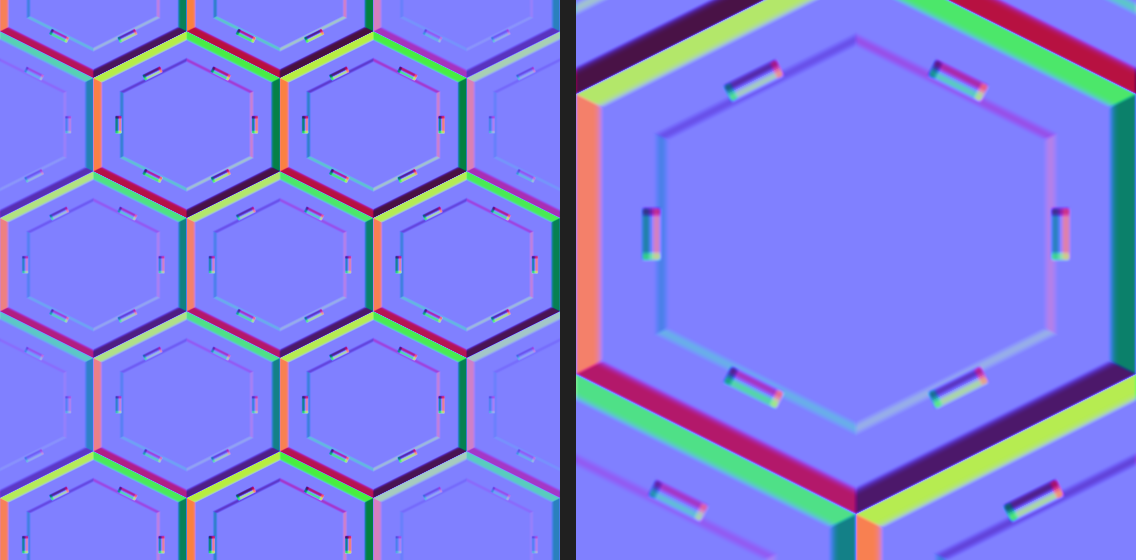
Left: the whole. Right: its middle third, enlarged.
Give the GLSL for this texture map, as a Shadertoy shader.

```glsl
// Normal map of bevelled hexagonal panels with raised inner plates and edge tabs.

// Distance in units of the hexagon's half width; the rim lies at 1.
float hexRadius(vec2 q) {
    q = abs(q);
    return max(q.x, q.y + 0.5 * q.x);
}

float band(float x, float width) {
    return 1.0 - smoothstep(0.0, width, abs(x));
}

// Relief depth of each panel, three per row from the bottom up.
float panelDepth(vec2 center) {
    float depths[12] = float[12](
        2.7, 4.0, 0.9,
        0.8, 1.6, 3.0,
        1.7, 2.2, 2.9,
        1.0, 3.5, 3.8);
    int row = (int(round(center.y / 1.5)) + 4) % 4;
    int column = (int(floor(center.x * 0.5 + 0.25)) + 3) % 3;
    return depths[row * 3 + column];
}

// Outward slope of the small raised tab in the middle of each side.
vec2 tabSlope(vec2 q) {
    vec2 r = abs(q);
    bool upright = 0.5 * r.x > r.y;
    vec2 across = upright ? vec2(1.0, 0.0) : vec2(0.447, 0.894);
    vec2 along = vec2(-across.y, across.x);
    vec2 offset = r - (upright ? vec2(0.73, 0.0) : vec2(0.365, 0.5475));
    vec2 local = vec2(dot(offset, across), dot(offset, along));
    vec2 edge = abs(local) - vec2(0.02, upright ? 0.08 : 0.092);
    vec2 inside = 1.0 - smoothstep(0.0, 0.02, edge);
    vec2 rim = sign(local) * inside.yx * vec2(band(edge.x, 0.024), band(edge.y, 0.024));
    return sign(q) * (across * rim.x + along * rim.y);
}

void mainImage(out vec4 fragColor, in vec2 fragCoord) {
    // Three panels across and four staggered rows down.
    vec2 p = fragCoord / iResolution.xy * 6.0 - vec2(0.0, 0.164);
    vec2 pitch = vec2(2.0, 3.0);
    vec2 evenRow = mod(p, pitch) - vec2(1.0, 0.0);
    evenRow.y -= 3.0 * step(1.5, evenRow.y);
    vec2 oddRow = mod(p + vec2(1.0, 0.0), pitch) - vec2(1.0, 1.5);
    vec2 q = hexRadius(evenRow) < hexRadius(oddRow) ? evenRow : oddRow;
    float radius = hexRadius(q);

    // Outward direction of the nearest side, softened at the mitres.
    vec2 facing = clamp(q / 0.01, -1.0, 1.0);
    float upright = smoothstep(-0.012, 0.012, 0.5 * abs(q.x) - abs(q.y));
    vec2 outward = facing * mix(vec2(0.447, 0.894), vec2(1.0, 0.0), upright);

    // The rim rises outward; the inner plate and tabs fall outward.
    float rim = smoothstep(0.895, 0.945, radius) * (1.0 - smoothstep(0.988, 1.003, radius));
    float plate = 0.2 * band(radius - 0.695, 0.033);
    vec2 slope = outward * (plate - rim) + 0.5 * tabSlope(q);

    // Green points down the canvas; blue holds the unscaled height component.
    vec3 normal = normalize(vec3(slope * panelDepth(p - q), 1.0));
    fragColor = vec4(0.5 + 0.5 * normal.x, 0.5 - 0.5 * normal.y, normal.z, 1.0);
}
```
